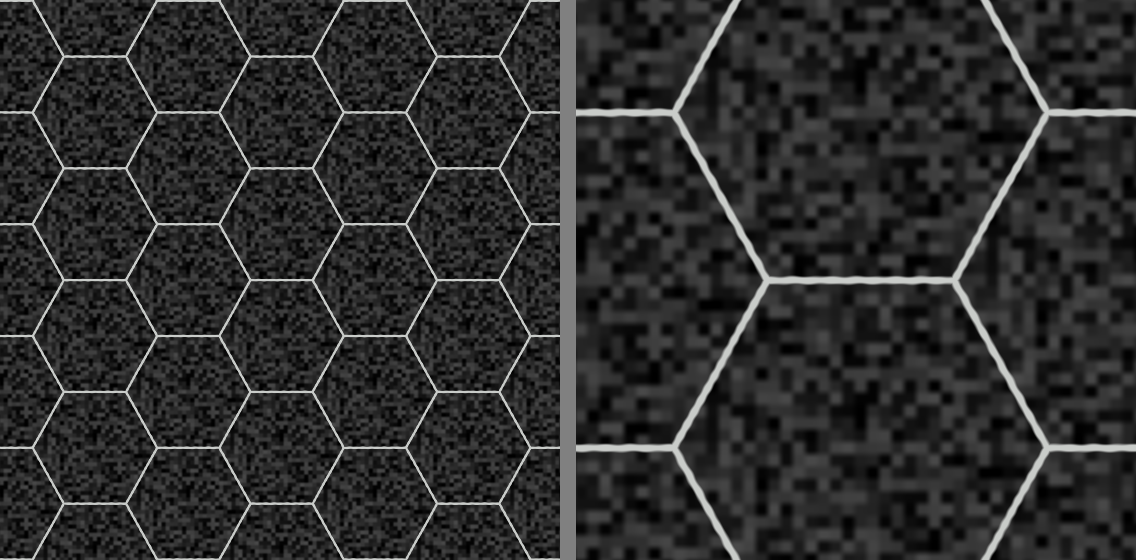
Left: the whole. Right: its middle third, enlarged.
Give the GLSL for this pattern, as a Shadertoy shader.

```glsl
// Dark grainy hexagon tiles separated by thin pale grout lines.

const vec2  PERIOD      = vec2(0.3333, 0.1996);  // two columns wide, one tile high
const vec2  ORIGIN      = vec2(0.1695, 0.0008);  // centre of one tile
const float LINE_HALF   = 0.0021;
const float LINE_SOFT   = 0.0020;
const float LINE_WOBBLE = 0.00035;
const float GRAIN_CELLS = 136.0;                 // grain cells per canvas height
const float GRAIN_DARK  = -0.005;
const float GRAIN_LIGHT = 0.285;
const vec3  LINE_COLOR  = vec3(0.79, 0.80, 0.79);

float hash(vec2 cell) {
    vec3 p = fract(cell.xyx * vec3(0.1031, 0.1030, 0.0973));
    p += dot(p, p.yzx + 33.33);
    return fract((p.x + p.y) * p.z);
}

// Square cells of random shade with softened borders.
float cellGrain(vec2 p) {
    vec2 cell = floor(p);
    vec2 blend = smoothstep(0.12, 0.88, fract(p));
    float low  = mix(hash(cell), hash(cell + vec2(1.0, 0.0)), blend.x);
    float high = mix(hash(cell + vec2(0.0, 1.0)), hash(cell + 1.0), blend.x);
    return mix(low, high, blend.y);
}

// Offset from the nearest centre of a rectangular lattice.
vec2 latticeOffset(vec2 p) {
    return (fract(p / PERIOD + 0.5) - 0.5) * PERIOD;
}

// Signed distance to a flat-topped hexagon that fills the lattice.
float hexDistance(vec2 p) {
    float radius = PERIOD.x / 3.0;
    float halfHeight = 0.5 * PERIOD.y;
    vec2 slantNormal = normalize(vec2(halfHeight, 0.5 * radius));
    vec2 q = abs(p);
    return max(q.y - halfHeight, dot(q - vec2(radius, 0.0), slantNormal));
}

void mainImage(out vec4 fragColor, in vec2 fragCoord) {
    vec2 uv = fragCoord / iResolution.xy;
    float pixel = 1.0 / min(iResolution.x, iResolution.y);

    // Two interleaved lattices form the honeycomb; keep the enclosing tile.
    vec2 evenTile = latticeOffset(uv - ORIGIN);
    vec2 oddTile  = latticeOffset(uv - ORIGIN - 0.5 * PERIOD);
    float evenDist = hexDistance(evenTile);
    float oddDist  = hexDistance(oddTile);
    vec2 tile = evenDist < oddDist ? evenTile : oddTile;
    float edge = -min(evenDist, oddDist);

    // The same grain recurs inside every tile; offset keeps cells positive.
    float grain = cellGrain(tile * GRAIN_CELLS + 64.0);
    vec3 color = vec3(clamp(mix(GRAIN_DARK, GRAIN_LIGHT, grain), 0.0, 1.0));

    // Grout with slightly uneven width.
    float wobble = sin(uv.x * 410.0 + uv.y * 170.0) * sin(uv.y * 530.0 - uv.x * 90.0);
    float halfWidth = LINE_HALF + LINE_WOBBLE * wobble;
    float soft = max(LINE_SOFT, pixel);
    float line = 1.0 - smoothstep(halfWidth - 0.5 * soft, halfWidth + 0.5 * soft, edge);
    color = mix(color, LINE_COLOR, line);

    fragColor = vec4(color, 1.0);
}
```
